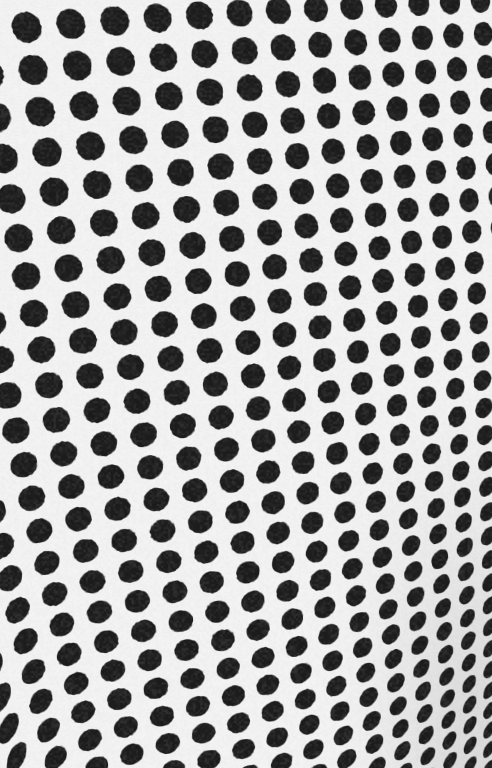
Give the GLSL for this pattern, as a Shadertoy shader.

```glsl
// Black polka dots on draped white cloth, shrinking toward a fold at the lower right.

const vec3 CLOTH = vec3(0.945);
const vec3 INK = vec3(0.105);
const vec3 LINT = vec3(0.20);
const vec2 DOT_RADIUS = vec2(0.325, 0.358); // in lattice cells
const float EDGE_SOFTNESS = 0.07;           // relative to the dot radius
const float EDGE_FRAY = 0.09;
const float FRAY_SCALE = 260.0;             // per canvas height
const float THREAD_SCALE = 420.0;
const float CLOTH_GRAIN = 0.025;
const float FOLD_SHADE = 0.10;

float hash(vec2 p) {
    return fract(sin(dot(p, vec2(127.1, 311.7))) * 43758.5453);
}

float noise(vec2 p) {
    vec2 i = floor(p);
    vec2 f = fract(p);
    f = f * f * (3.0 - 2.0 * f);
    return mix(mix(hash(i), hash(i + vec2(1, 0)), f.x),
               mix(hash(i + vec2(0, 1)), hash(i + vec2(1, 1)), f.x), f.y);
}

// Maps the canvas (x right, y down, both 0 to 1) to columns and rows of dots.
vec2 drapedLattice(vec2 q) {
    float x = q.x, y = q.y;
    float x3 = x * x * x;
    float y2 = y * y;
    float y3 = y2 * y;

    // Columns lean right going down and bunch up at the fold.
    float column = -0.5 - 2.5 * y - 1.5 * y2
                 + (10.9 + 1.8 * y2) * x
                 + (2.0 - 1.4 * y3) * x3
                 + 2.4 * y3 * x3 * x3;

    // Rows climb to the right and tighten toward the bottom.
    float row = 0.34 + 17.1 * y + 2.25 * y2 + 2.0 * y3
              + (0.65 + 6.2 * y - 3.4 * y2) * x
              + 5.0 * y3 * x3 * x
              - 2.0 * y3 * y2 * pow(max(1.0 - x, 0.0), 8.0);

    return vec2(column, row);
}

void mainImage(out vec4 fragColor, in vec2 fragCoord) {
    vec2 uv = fragCoord / iResolution.xy;
    vec2 p = fragCoord / iResolution.y;
    vec2 q = vec2(uv.x, 1.0 - uv.y);

    // One dot at each whole lattice coordinate
    vec2 cell = fract(drapedLattice(q) + 0.5) - 0.5;
    float edge = length(cell / DOT_RADIUS) - 1.0;
    float softness = max(EDGE_SOFTNESS, 0.8 * fwidth(edge));
    edge += EDGE_FRAY * (noise(p * FRAY_SCALE) - 0.5);
    float ink = 1.0 - smoothstep(-softness, softness, edge);

    // Woven grain and lint
    float thread = noise(p * THREAD_SCALE);
    float lint = noise(p * THREAD_SCALE * 0.8 + 37.0);
    vec3 cloth = CLOTH + CLOTH_GRAIN * (thread - 0.5);
    vec3 dots = mix(INK, LINT, lint * lint);

    // Soft shade in the fold
    float shade = smoothstep(0.65, 1.0, q.x) * smoothstep(0.45, 1.0, q.y);
    cloth *= 1.0 - FOLD_SHADE * shade;

    fragColor = vec4(mix(cloth, dots, ink), 1.0);
}
```
